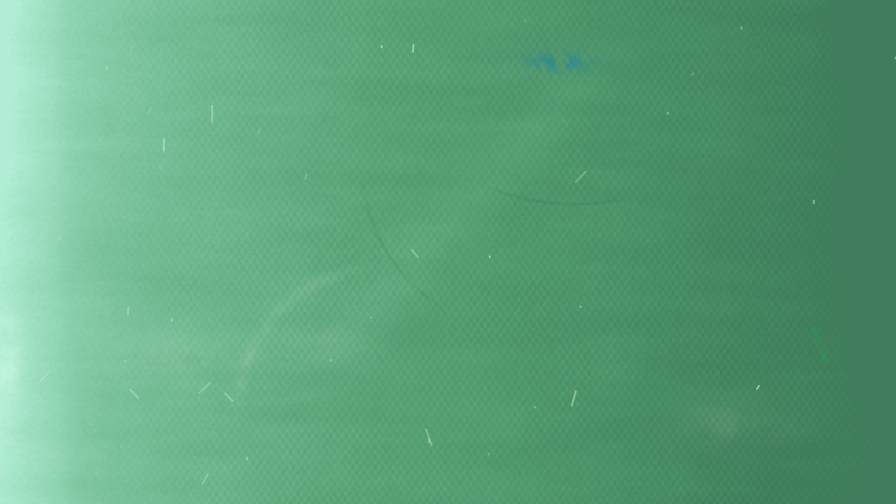
This texture is drawn by a Shadertoy shader. Its source:

```glsl
// A worn green plastic board lit from the left: a falling light gradient over
// a fine staggered weave, with cloudy wear, chalk smudges, thin curved marks
// and a scatter of short pale scratches.

float hash(vec2 p) {
    vec3 q = fract(vec3(p.xyx) * 0.1031);
    q += dot(q, q.yzx + 33.33);
    return fract((q.x + q.y) * q.z);
}

float noise(vec2 p) {
    vec2 i = floor(p), f = fract(p);
    f = f * f * (3.0 - 2.0 * f);
    return mix(mix(hash(i), hash(i + vec2(1, 0)), f.x),
               mix(hash(i + vec2(0, 1)), hash(i + vec2(1, 1)), f.x), f.y);
}

float fbm(vec2 p) {
    float sum = 0.0, amp = 0.5;
    for (int i = 0; i < 4; i++) {
        sum += amp * noise(p);
        p = p * 2.03 + 17.3;
        amp *= 0.5;
    }
    return sum;
}

float segmentDistance(vec2 p, vec2 a, vec2 b) {
    vec2 d = b - a;
    return length(p - a - d * clamp(dot(p - a, d) / dot(d, d), 0.0, 1.0));
}

// Soft elliptical patch, 1 at its centre
float patchMask(vec2 p, vec2 centre, vec2 size) {
    vec2 d = (p - centre) / size;
    return exp(-dot(d, d));
}

// Soft circular line
float ring(vec2 p, vec2 centre, float radius, float width) {
    float d = (length(p - centre) - radius) / width;
    return exp(-d * d);
}

// Fades in and out along one axis
float span(float x, float a, float b, float soft) {
    return smoothstep(a - soft, a + soft, x) * (1.0 - smoothstep(b - soft, b + soft, x));
}

void mainImage(out vec4 fragColor, in vec2 fragCoord) {
    vec2 p = fragCoord / iResolution.y;
    float u = fragCoord.x / iResolution.x;
    float pixel = 1.0 / iResolution.y;

    // Light from the left, with a faint edge where the sheet bends
    float light = 0.70 * (1.0 - u) - 0.03 + 0.38 * exp(-9.0 * u);
    light += 0.05 * (1.0 - smoothstep(0.06, 0.09, u + 0.01 * p.y));
    light += 0.12 * (p.y - 0.55) * exp(-4.0 * u);
    light -= 0.10 * smoothstep(0.88, 1.0, u) * p.y;

    // Cloudy wear and wiped horizontal streaks
    float cloud = fbm(p * 4.0 + 3.0);
    float streak = fbm(p * vec2(5.0, 28.0) + 40.0);
    light += 0.10 * (cloud - 0.47) + 0.10 * (streak - 0.47);

    // Staggered weave, weaker in the glare, plus fine grain
    vec2 w = p + 0.0015 * vec2(noise(p * 30.0), noise(p * 30.0 + 9.0));
    float weave = cos(w.x * 430.0) * cos(w.y * 300.0);
    light += 0.042 * weave * smoothstep(0.02, 0.35, u) * (0.6 + 0.8 * noise(p * 14.0));
    light += 0.045 * (noise(p * 230.0) - 0.5);

    // Broad pale wipe running up to the right
    float across = dot(p - vec2(0.93, 0.60), normalize(vec2(-1.0, 1.0)));
    float wipe = exp(-across * across / 0.003) * span(p.x, 0.68, 1.18, 0.12);
    light += 0.07 * wipe;

    // Chalk smudges and the curved chalk stroke
    float rough = smoothstep(0.30, 0.65, fbm(p * vec2(14.0, 24.0)));
    float chalk = 0.55 * patchMask(p, vec2(0.38, 0.29), vec2(0.13, 0.06));
    chalk += 0.5 * patchMask(p, vec2(0.66, 0.33), vec2(0.10, 0.05));
    chalk += 0.6 * patchMask(p, vec2(1.46, 0.16), vec2(0.10, 0.05));
    chalk += 0.8 * patchMask(p, vec2(0.02, 0.27), vec2(0.03, 0.12));
    chalk += 0.8 * ring(p, vec2(0.76, 0.18), 0.29, 0.012)
           * span(p.x, 0.46, 0.72, 0.03) * smoothstep(0.17, 0.23, p.y);
    chalk *= 0.35 + 0.65 * rough;

    // Thin dark curves
    float dark = ring(p, vec2(1.06, 0.68), 0.343, 0.003)
               * span(p.x, 0.72, 0.87, 0.015) * span(p.y, 0.37, 0.66, 0.03);
    dark += 0.8 * ring(p, vec2(1.14, 1.05), 0.455, 0.003)
          * span(p.x, 0.96, 1.22, 0.03) * step(p.y, 0.8);
    light -= 0.08 * dark * (0.5 + noise(p * 40.0));

    // Tone to colour: red and blue rise later than green
    light = clamp(light, 0.0, 1.1);
    vec3 color = vec3(0.25, 0.49, 0.36)
               + vec3(0.39, 0.40, 0.42) * pow(vec3(light), vec3(1.35, 1.0, 1.32));
    color = mix(color, color + vec3(0.10, 0.05, 0.07), chalk);

    // Blue crayon traces and a fresh green scuff
    float crayon = patchMask(p, vec2(1.11, 0.877), vec2(0.06, 0.018))
                 * smoothstep(0.42, 0.72, noise(p * vec2(95.0, 60.0) + p.yx * 25.0));
    color = mix(color, vec3(0.16, 0.53, 0.60), 0.75 * crayon);
    float scuff = segmentDistance(p, vec2(1.615, 0.345), vec2(1.64, 0.285));
    color = mix(color, vec3(0.15, 0.60, 0.33),
                0.65 * (1.0 - smoothstep(0.002, 0.010, scuff)) * noise(p * 90.0 + 5.0));

    // Short pale scratches and specks
    for (int i = 0; i < 40; i++) {
        float id = float(i) + 1.0;
        vec2 a = vec2(hash(vec2(id, 1.7)) * 1.78, hash(vec2(id, 8.3)));
        float angle = 1.6 + 1.8 * (hash(vec2(id, 4.1)) - 0.5);
        float reach = 0.002 + 0.035 * pow(hash(vec2(id, 6.9)), 3.0);
        float d = segmentDistance(p, a, a + reach * vec2(cos(angle), sin(angle)));
        float mark = 1.0 - smoothstep(0.0004, 0.0012 + pixel, d);
        color = mix(color, vec3(0.75, 0.88, 0.76), mark * (0.2 + 0.5 * hash(vec2(id, 2.2))));
    }

    fragColor = vec4(color, 1.0);
}
```
